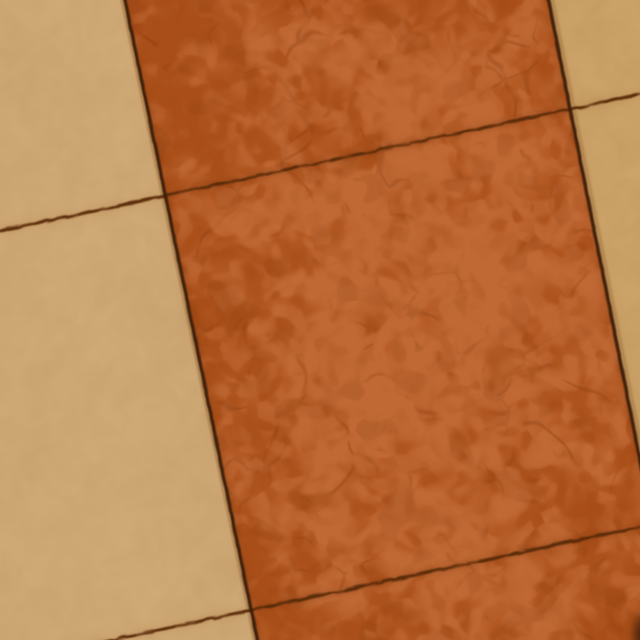
Give the GLSL for this texture, as a WebGL 1 fragment shader.

```glsl
precision highp float;
// Slanted floor tiles: a mottled terracotta column between cream tiles, with dark joints.
uniform vec2 u_resolution;

// Joint lines: x = A + B * (1 - y) for the steep pair, y = A + B * x for the shallow pair
const vec2 LEFT_JOINT = vec2(0.195, 0.207);
const vec2 RIGHT_JOINT = vec2(0.857, 0.199);
const vec2 UPPER_JOINT = vec2(0.639, 0.214);
const vec2 LOWER_JOINT = vec2(-0.0375, 0.2145);
const float STEEP_HALF_WIDTH = 0.0027;
const float SHALLOW_HALF_WIDTH = 0.0024;
const float JOINT_SOFTNESS = 0.0025;
const float VEIN_DEPTH = 0.30;
const float SMUDGE_DEPTH = 0.16;

const vec3 CLAY_LIGHT = vec3(0.745, 0.402, 0.196);
const vec3 CLAY_DEEP = vec3(0.672, 0.318, 0.108);
const vec3 CLAY_VEIN = vec3(0.490, 0.205, 0.035);
const vec3 CREAM = vec3(0.803, 0.654, 0.451);
const vec3 CREAM_WARM = vec3(0.785, 0.625, 0.395);
const vec3 GROUT_STEEP = vec3(0.230, 0.115, 0.030);
const vec3 GROUT_SHALLOW = vec3(0.350, 0.170, 0.035);
const vec3 BEVEL = vec3(0.650, 0.470, 0.270);

vec2 hash2(vec2 p) {
  vec2 q = vec2(dot(p, vec2(127.1, 311.7)), dot(p, vec2(269.5, 183.3)));
  return fract(sin(q) * 43758.5);
}

// Cellular noise: x = blended cell tone, y = gap between the two nearest cells
vec2 cellular(vec2 p) {
  vec2 cell = floor(p);
  vec2 f = fract(p);
  float nearest = 9.0;
  float second = 9.0;
  float tone = 0.0;
  float total = 0.0;
  for (int j = -1; j <= 1; j++) {
    for (int i = -1; i <= 1; i++) {
      vec2 o = vec2(float(i), float(j));
      vec2 h = hash2(cell + o);
      vec2 r = o + h - f;
      float d2 = dot(r, r);
      float w = exp(-5.0 * d2);
      tone += w * fract(h.x * 7.3 + h.y * 3.1);
      total += w;
      float d = sqrt(d2);
      second = min(second, max(nearest, d));
      nearest = min(nearest, d);
    }
  }
  return vec2(tone / total, second - nearest);
}

vec2 sineWarp(vec2 p) {
  return vec2(sin(p.y * 19.0 + 2.0 * sin(p.x * 11.0)), sin(p.x * 23.0 + 2.0 * sin(p.y * 13.0)));
}

// Mottle around zero, from coarse clouds to fine grain
float mottle(vec2 p) {
  vec2 q = p + 0.006 * sineWarp(p * 2.3);
  return 0.26 * cellular(q * 10.0).x + 0.38 * cellular(q * 30.0 + 5.0).x
       + 0.36 * cellular(q * 66.0 + 9.0).x - 0.5;
}

// Short, soft cracks along a few cell borders
float veins(vec2 p, float scale) {
  vec2 q = p + 0.016 * sineWarp(p) + 0.004 * sineWarp(p * 4.7);
  float crack = 1.0 - smoothstep(0.0, 0.011 * scale, cellular(q * scale).y);
  float patchMask = smoothstep(0.48, 0.82, cellular(p * scale * 1.7 + 17.0).x);
  float broken = smoothstep(0.15, 0.75, cellular(p * 55.0 + 31.0).x);
  return crack * patchMask * broken;
}

vec3 clay(vec2 p, float fromLeft, float grain) {
  float glow = 1.0 - smoothstep(0.08, 0.52, length((p - vec2(0.62, 0.46)) * vec2(0.9, 0.75)));
  float edge = smoothstep(0.0, 0.20, fromLeft);
  float lift = 0.10 + 0.52 * glow + 0.24 * edge + 1.5 * grain;
  lift -= 0.25 * (1.0 - smoothstep(0.0, 0.13, length(p - vec2(0.85, 0.19))));
  // Push the tones apart into light and deep areas
  lift += 0.45 * (smoothstep(0.25, 0.75, lift) - 0.5);
  vec3 col = mix(CLAY_DEEP, CLAY_LIGHT, clamp(lift, -0.15, 1.12));
  float smudge = smoothstep(0.62, 0.92, cellular(p * 34.0 + 21.0).x);
  float vein = max(veins(p, 8.0), 0.8 * veins(p + 3.7, 15.0));
  return mix(col, CLAY_VEIN, max(SMUDGE_DEPTH * smudge, VEIN_DEPTH * vein));
}

vec3 cream(vec2 p, float grain) {
  vec3 col = mix(CREAM, CREAM_WARM, smoothstep(0.6, 0.9, p.x));
  return col * (1.0 + vec3(0.05, 0.06, 0.08) * grain);
}

float band(float d, float halfWidth, float soft) {
  return 1.0 - smoothstep(halfWidth - soft, halfWidth + soft, abs(d));
}

void main() {
  vec2 p = gl_FragCoord.xy / u_resolution;
  float soft = max(JOINT_SOFTNESS, 0.8 / u_resolution.y);

  // Signed distances to the joints, with a fine ragged offset
  float ragged = 0.0028 * (cellular(p * 85.0 + 13.0).x - 0.5);
  float left = (p.x - LEFT_JOINT.x - LEFT_JOINT.y * (1.0 - p.y)) / length(vec2(1.0, LEFT_JOINT.y));
  float right = (p.x - RIGHT_JOINT.x - RIGHT_JOINT.y * (1.0 - p.y)) / length(vec2(1.0, RIGHT_JOINT.y));
  float upper = (p.y - UPPER_JOINT.x - UPPER_JOINT.y * p.x) / length(vec2(1.0, UPPER_JOINT.y));
  float lower = (p.y - LOWER_JOINT.x - LOWER_JOINT.y * p.x) / length(vec2(1.0, LOWER_JOINT.y));

  // Tile faces
  float grain = mottle(p);
  float inClay = smoothstep(-soft, soft, left) * (1.0 - smoothstep(-soft, soft, right));
  vec3 col = mix(cream(p, grain), clay(p, left, grain), inClay);

  // Worn bevels, then a soiled margin and the joints
  float bevel = max(band(left + 0.005, 0.002, 0.002), band(right - 0.006, 0.003, 0.003));
  col = mix(col, BEVEL, 0.5 * bevel);
  float shallow = min(abs(upper + ragged), abs(lower + ragged));
  float steep = min(abs(left + 0.4 * ragged), abs(right + 0.4 * ragged));
  float margin = exp(-min(shallow, steep) * 210.0);
  col = mix(col, CLAY_VEIN, margin * mix(0.18, 0.50, inClay));
  float wear = 0.60 + 0.65 * cellular(p * 60.0 + 2.0).x;
  col = mix(col, GROUT_SHALLOW, min(0.95, wear) * band(shallow, SHALLOW_HALF_WIDTH * wear, soft));
  col = mix(col, GROUT_STEEP, 0.94 * band(steep, STEEP_HALF_WIDTH, soft));

  // Shadow in the lower right corner
  float corner = length((p - vec2(1.01, 0.005)) * vec2(1.0, 0.55));
  col *= 1.0 - 0.5 * (1.0 - smoothstep(0.008, 0.030, corner));
  gl_FragColor = vec4(clamp(col, 0.0, 1.0), 1.0);
}
```
